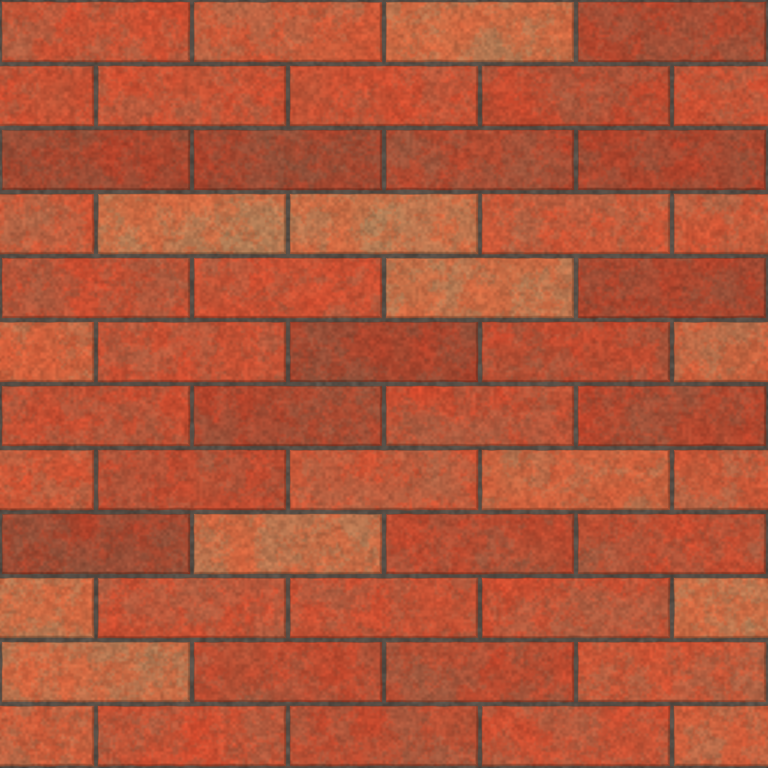
Reproduce this texture procedurally as a Shadertoy shader.

```glsl
#define BRICKS vec2(4.0, 12.0)
#define JOINT 0.0026
#define WOBBLE 0.0014
#define RIM 0.0030
#define MOTTLE 0.14
#define GRAIN 0.30
#define BASE_RED vec3(0.755, 0.332, 0.217)
#define DARK_RED vec3(0.630, 0.282, 0.192)
#define LIGHT_CLAY vec3(0.765, 0.445, 0.290)
#define MORTAR vec3(0.335, 0.300, 0.270)

float hash(vec2 p) {
    vec3 q = fract(vec3(p.xyx) * vec3(0.1031, 0.1030, 0.0973));
    q += dot(q, q.yzx + 33.33);
    return fract((q.x + q.y) * q.z);
}

// Whole-number remainder, safe against rounding at exact multiples
vec2 wrap(vec2 cell, vec2 period) {
    return cell - period * floor((cell + 0.5) / period);
}

// Value noise that wraps once per canvas
float noise(vec2 uv, float period) {
    vec2 p = uv * period;
    vec2 i = floor(p), f = fract(p);
    vec2 a = wrap(i, vec2(period)), b = wrap(i + 1.0, vec2(period));
    f = f * f * (3.0 - 2.0 * f);
    return mix(mix(hash(a), hash(vec2(b.x, a.y)), f.x),
               mix(hash(vec2(a.x, b.y)), hash(b), f.x), f.y);
}

float fbm(vec2 uv, float period, int octaves, float gain) {
    float sum = 0.0, total = 0.0, amp = 1.0;
    for (int i = 0; i < octaves; i++) {
        sum += amp * noise(uv, period);
        total += amp;
        amp *= gain;
        period *= 2.0;
    }
    return sum / total;
}

float boxDistance(vec2 p, vec2 halfSize) {
    vec2 q = abs(p) - halfSize;
    return length(max(q, 0.0)) + min(max(q.x, q.y), 0.0);
}

void mainImage(out vec4 fragColor, in vec2 fragCoord) {
    vec2 uv = fragCoord / iResolution.xy;
    float pixel = 0.8 / min(iResolution.x, iResolution.y);

    // Running bond: even rows shift by half a brick
    vec2 grid = uv * BRICKS;
    grid.x += 0.5 * (1.0 - mod(floor(grid.y), 2.0));
    vec2 id = wrap(floor(grid), BRICKS);
    vec2 local = (fract(grid) - 0.5) / BRICKS;
    vec2 halfSize = 0.5 / BRICKS - JOINT;

    // Slightly chipped outline
    float chip = (fbm(uv, 64.0, 2, 0.65) - 0.5) * WOBBLE;
    float dist = boxDistance(local, halfSize) + chip;

    // Fired tone of each brick
    float tone = hash(id + 17.0);
    vec3 brick = mix(BASE_RED, DARK_RED, smoothstep(0.38, 0.0, tone));
    brick = mix(brick, LIGHT_CLAY, smoothstep(0.55, 1.0, tone));

    // Cloudy mottling and speckled ash, shifted per brick, and fine grain
    vec2 shifted = uv + vec2(hash(id + 41.0), hash(id + 73.0));
    float cloud = fbm(shifted, 16.0, 5, 0.7) - 0.5;
    float ash = smoothstep(0.40, 0.62, fbm(shifted + 0.375, 20.0, 5, 0.85));
    float grain = fbm(uv, 128.0, 2, 1.0) - 0.5;
    brick += MOTTLE * cloud * vec3(1.0, -0.5, -0.5);
    brick *= mix(vec3(1.04, 0.95, 0.92), vec3(0.95, 1.06, 1.10), ash);
    brick *= 1.0 + GRAIN * grain;

    // Worn rim, deeper along the lower and right edges
    float lower = boxDistance(local + vec2(0.001, -0.001), halfSize) + chip;
    brick *= 1.0 - 0.25 * smoothstep(-RIM, 0.0, lower);

    // Sandy mortar
    vec3 mortar = MORTAR * (1.0 + 0.4 * (fbm(uv, 128.0, 2, 0.65) - 0.5));
    float cover = smoothstep(-pixel, pixel, dist);
    fragColor = vec4(mix(brick, mortar, cover), 1.0);
}
```
